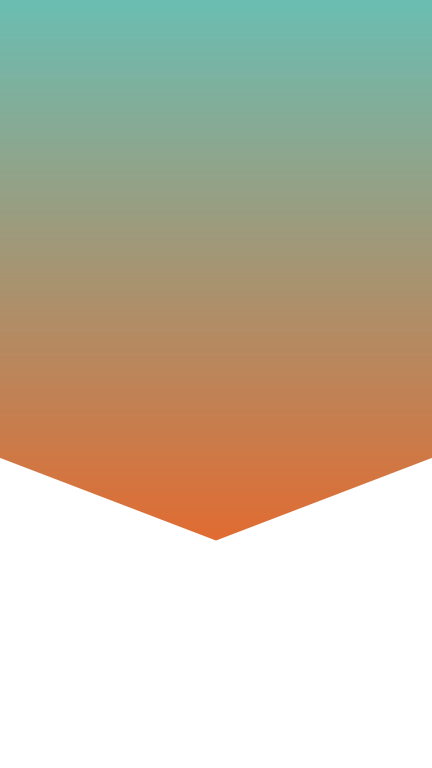
A WebGL 2 fragment shader for this background:

```glsl
#version 300 es
precision highp float;
// Teal to orange vertical gradient ending in a downward chevron over white.
uniform vec2 u_resolution;
out vec4 fragColor;

// Signed distance to the chevron edge, in canvas heights; positive above it.
float chevronDistance(vec2 uv, float aspect) {
    float tipHeight = 0.2962;
    float rise = 0.1076;
    float slope = rise / (0.5 * aspect);
    float edge = tipHeight + rise * abs(2.0 * uv.x - 1.0);
    return (uv.y - edge) / sqrt(1.0 + slope * slope);
}

void main() {
    vec2 uv = gl_FragCoord.xy / u_resolution;
    float aspect = u_resolution.x / u_resolution.y;

    // Gradient from the top of the canvas to the chevron tip
    vec3 teal = vec3(0.418, 0.743, 0.700);
    vec3 orange = vec3(0.880, 0.422, 0.195);
    float descent = clamp((1.0 - uv.y) / 0.7038, 0.0, 1.0);
    vec3 gradient = mix(teal, orange, descent);

    // Edge smoothed over one pixel
    float coverage = clamp(chevronDistance(uv, aspect) * u_resolution.y + 0.5, 0.0, 1.0);
    fragColor = vec4(mix(vec3(1.0), gradient, coverage), 1.0);
}
```
